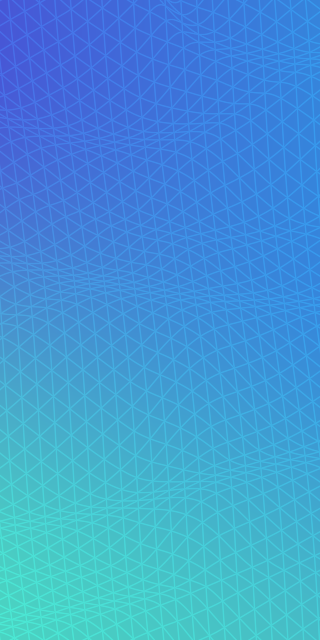
Write a Shadertoy shader that draws this background.

```glsl
// Folded triangular wire mesh over a diagonal indigo, blue and teal gradient.

// Extra mesh rows packed around a crease at the given signed height.
float fold(float height, float strength) {
    return strength * atan(height / 0.028);
}

// Smooth coverage of the lines where a mesh coordinate is an integer.
float meshLine(float coord, float pixel) {
    float slope = max(length(vec2(dFdx(coord), dFdy(coord))), 1e-5);
    float dist = abs(fract(coord + 0.5) - 0.5) / slope * pixel;
    return 1.0 - smoothstep(0.0022 - 0.6 * pixel, 0.0022 + 0.6 * pixel, dist);
}

// Row coordinate, compressed along several drifting creases.
float meshRows(vec2 p) {
    float x = p.x, y = p.y;
    float rows = 12.5 * y + 0.35 * sin(5.0 * x + 3.0 * y) + 1.2 * x;
    float right = smoothstep(0.25, 0.65, x);
    float left = 1.0 - smoothstep(0.2, 0.6, x);

    // Upper slopes
    rows += fold(y - 1.81 - 0.19 * exp(9.0 * (0.52 - x)), 0.9);
    rows += fold(y - 1.555 - 0.7 * (x - 0.35) * (x - 0.35),
                 0.9 - 0.6 * smoothstep(0.5, 0.9, x));

    // Middle ridges
    rows += fold(y - 1.26 - 0.35 * (x - 0.7) * (x - 0.7), 0.2 + 0.4 * right);
    rows += fold(y - 1.03 - 0.17 * exp(-2.2 * x), 1.1);
    rows += fold(y - 0.997 - 0.4 * x, 0.6 * left);

    // Lower waves
    rows += fold(y - 0.36 - 0.22 * smoothstep(0.0, 1.1, x), 0.95);
    rows += fold(y - 0.2 - 0.05 * x, 0.4 * left);
    rows += fold(y - 0.05 - 0.2 * x, 0.9 - 0.7 * smoothstep(0.4, 0.7, x));
    return rows;
}

// Background: a vertical ramp on each side, blended across the width.
vec3 gradient(vec2 uv) {
    vec3 indigo = vec3(0.28, 0.34, 0.84);
    vec3 blue = vec3(0.21, 0.52, 0.86);
    vec3 teal = vec3(0.29, 0.83, 0.76);
    vec3 leftSide = mix(teal, indigo, smoothstep(0.0, 0.95, uv.y));
    vec3 rightSide = mix(vec3(0.28, 0.75, 0.77), blue, smoothstep(-0.1, 0.6, uv.y));
    return mix(leftSide, rightSide, uv.x);
}

void mainImage(out vec4 fragColor, in vec2 fragCoord) {
    float pixel = 1.0 / iResolution.x;
    vec2 p = fragCoord * pixel;
    vec2 uv = fragCoord / iResolution.xy;

    // Three line families meet at every vertex of the triangular lattice
    float columns = 21.0 * (p.x + 0.1 * p.y + 0.012 * sin(4.0 * p.y + 3.0 * p.x));
    float rows = meshRows(p);
    float wire = meshLine(columns, pixel);
    wire = max(wire, meshLine(rows + 0.5 * columns, pixel));
    wire = max(wire, meshLine(rows - 0.5 * columns, pixel));

    // Wires glow slightly brighter than the ground beneath them
    vec3 color = gradient(uv) + vec3(0.005, 0.085, 0.07) * wire;
    fragColor = vec4(color, 1.0);
}
```
